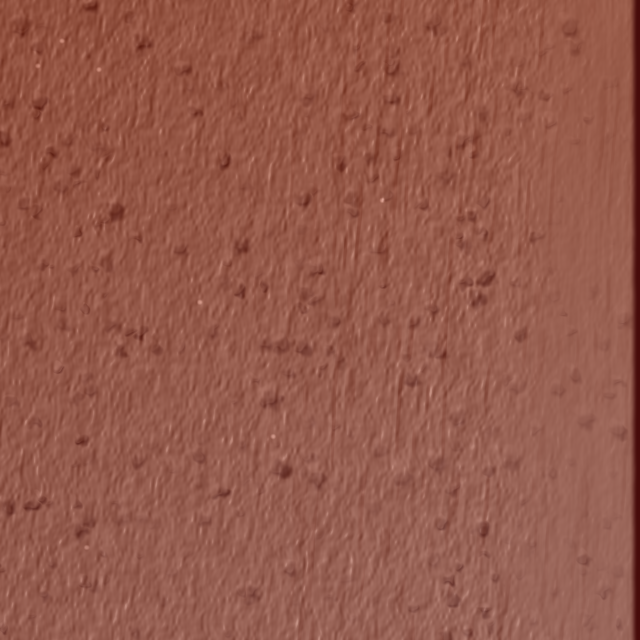
This texture is drawn by a Shadertoy shader. Its source:

```glsl
float hash(vec2 p) {
    vec3 q = fract(p.xyx * vec3(0.1031, 0.1030, 0.0973));
    q += dot(q, q.yzx + 33.33);
    return fract((q.x + q.y) * q.z);
}

float noise(vec2 p) {
    vec2 i = floor(p), f = fract(p);
    f = f * f * (3.0 - 2.0 * f);
    return mix(mix(hash(i), hash(i + vec2(1, 0)), f.x),
               mix(hash(i + vec2(0, 1)), hash(i + vec2(1, 1)), f.x), f.y);
}

// Lumpy paint skin, stretched upright and leaning a little to the right
float skinHeight(vec2 p) {
    p.x -= 0.07 * p.y;
    p.x += 0.006 * noise(p * vec2(24, 34));
    return 0.28 * noise(p * vec2(78, 30))
         + 0.38 * noise(mat2(0.99, 0.1, -0.1, 0.99) * p * vec2(128, 56) + 17.0)
         + 0.34 * noise(p * vec2(205, 112) + 53.0);
}

// Scattered pits: x is the dark hollow, y is the lit rim
vec2 pits(vec2 p, float cells, float density, float size, float seed) {
    vec2 warped = p + 0.012 * (vec2(noise(p * 95.0 + seed), noise(p * 90.0 + seed + 30.0)) - 0.5);
    vec2 g = warped * cells, base = floor(g), result = vec2(0);
    for (int y = -1; y <= 1; y++)
    for (int x = -1; x <= 1; x++) {
        vec2 cell = base + vec2(x, y), id = cell + seed + 20.0;
        if (hash(id) > density) continue;
        vec2 center = cell + vec2(hash(id + 31.7), hash(id + 67.3));
        vec2 d = (g - center) / cells;
        float radius = size * mix(0.65, 1.25, hash(id + 11.9));
        float strength = mix(0.35, 1.0, hash(id + 83.1));
        float hollow = 1.0 - smoothstep(0.3, 1.2, length(d) / radius);
        // Shadow lies as a crescent along the lower right of the hollow
        float crescent = smoothstep(0.55, 1.0, length(d - radius * vec2(-0.3, 0.5)) / radius);
        float rim = 1.0 - smoothstep(0.2, 0.8, length(d - radius * vec2(-0.5, 1.1)) / radius);
        result = max(result, strength * vec2(hollow * (0.55 + 0.65 * crescent), rim));
    }
    return result;
}

void mainImage(out vec4 fragColor, in vec2 fragCoord) {
    vec2 uv = fragCoord / iResolution.xy;

    // Warm at the top left, paler and greyer at the lower right
    vec3 top = mix(vec3(0.568, 0.312, 0.240), vec3(0.600, 0.355, 0.283), uv.x);
    vec3 bottom = mix(vec3(0.575, 0.354, 0.302), vec3(0.606, 0.404, 0.358), uv.x);
    vec3 color = mix(bottom, top, smoothstep(-0.05, 1.1, uv.y));
    color += 0.004;

    // Raking light over the skin, fading out on the smooth right side
    float smoothSide = smoothstep(0.78, 0.92, uv.x + 0.06 * noise(uv * 9.0));
    float roughness = mix(1.0, 0.28, smoothSide);
    float height = skinHeight(uv);
    float slope = height - skinHeight(uv + vec2(0.0034, -0.0022));
    float relief = 0.190 * slope + 0.085 * (height - 0.5);
    color += roughness * relief * vec3(0.95, 1.0, 1.0);
    float glint = smoothstep(0.14, 0.40, slope) * smoothstep(0.4, 0.7, noise(uv * 34.0 + 9.0));
    color += 0.08 * roughness * glint * vec3(0.9, 1.0, 1.0);

    // Fine upright brush lines
    float bend = 0.006 * noise(uv * vec2(6, 4));
    float brush = noise(vec2((uv.x + bend) * 150.0, uv.y * 8.0))
                + 0.8 * noise(vec2((uv.x + bend) * 290.0, uv.y * 18.0 + 20.0)) - 0.9;
    color += mix(0.012, 0.022, smoothstep(0.6, 0.95, uv.x)) * brush;

    // Broken grooves with a lit left edge, strongest right of the middle
    float lean = uv.x - 0.07 * uv.y + 0.006 * noise(uv * vec2(12, 18));
    vec2 grooveAt = vec2(lean * 110.0, uv.y * 13.0 + 70.0);
    float groove = smoothstep(0.66, 0.92, noise(grooveAt));
    float edge = smoothstep(0.66, 0.92, noise(grooveAt + vec2(0.6, 0.0)));
    float grooveZone = mix(0.2, 1.0, smoothstep(0.3, 0.6, uv.x)) * (1.0 - 0.6 * smoothSide);
    color += grooveZone * (0.025 * edge - 0.060 * groove) * vec3(0.8, 1.0, 1.0);

    // Sparse large pits and clustered small ones
    float cluster = smoothstep(0.3, 0.7, noise(uv * vec2(7, 6) + 61.0));
    vec2 large = pits(uv, 15.0, 0.40, 0.0135, 5.0);
    vec2 small = pits(uv, 25.0, 0.45, 0.0105, 91.0) * mix(0.3, 0.85, cluster);
    vec2 pit = max(large, small) * mix(1.0, 0.65, smoothSide);
    color -= pit.x * vec3(0.155, 0.150, 0.130);
    color += 0.050 * pit.y * (1.0 - min(pit.x, 1.0));

    // Very few pale specks
    vec2 speckGrid = uv * 24.0, speckId = floor(speckGrid);
    vec2 speckAt = 0.2 + 0.6 * vec2(hash(speckId + 7.0), hash(speckId + 19.0));
    float speck = 1.0 - smoothstep(0.02, 0.13, length(fract(speckGrid) - speckAt));
    color += 0.2 * speck * step(0.995, hash(speckId + 143.0));

    // Dark slit along the right border
    float slit = smoothstep(0.984, 0.997, uv.x + 0.001 * noise(uv * vec2(1, 30)));
    color = mix(color, vec3(0.28, 0.045, 0.04), slit);

    fragColor = vec4(clamp(color, 0.0, 1.0), 1.0);
}
```
